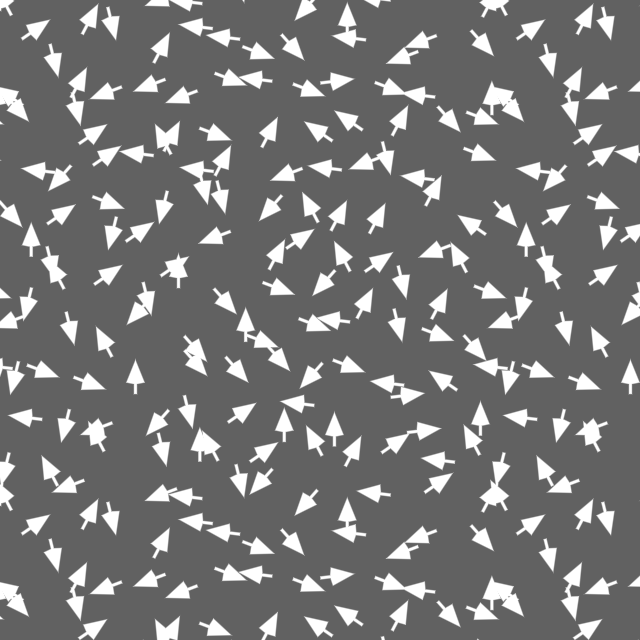
Give the GLSL for this pattern, as a three.js fragment shader.

```glsl
// Scatters small white arrows over a flat grey ground.
// Each cell of a jittered grid holds one arrow, turned to one of a fixed
// set of compass directions; the layout repeats after a block of cells.

#define TILE_SIZE 0.7734      // width of the repeating block
#define TILE_CELLS 12.0       // cells along one side of the block
#define JITTER 0.92           // random shift, in cells
#define DIRECTIONS 13.0       // number of possible headings
#define ARROW_LENGTH 0.0535
#define HEAD_LENGTH 0.0355    // tip to the head's rear corners
#define HEAD_HALF_WIDTH 0.0144
#define HEAD_BULGE 0.0030     // how far the rear of the head swells out
#define SHAFT_HALF_WIDTH 0.0024
#define EDGE 0.0014           // half width of the soft edge
#define GROUND_COLOR vec3(0.38)
#define ARROW_COLOR vec3(1.0)

varying vec2 vUv;

float hash(vec2 p) {
  return fract(sin(dot(p, vec2(127.1, 311.7))) * 43758.5453);
}

// Signed distance to an arrow centred on the origin, pointing along +x.
float arrowDistance(vec2 p) {
  float back = 0.5 * ARROW_LENGTH - p.x;   // distance behind the tip
  float side = abs(p.y);

  // Head: two slanted flanks closed by a slightly convex rear
  vec2 flankNormal = normalize(vec2(-HEAD_HALF_WIDTH, HEAD_LENGTH));
  vec2 rearNormal = normalize(vec2(HEAD_HALF_WIDTH, HEAD_BULGE));
  float flank = dot(vec2(back, side), flankNormal);
  float rear = dot(vec2(back - HEAD_LENGTH - HEAD_BULGE, side), rearNormal);
  float head = max(flank, rear);

  // Shaft: a thin bar from inside the head to the tail
  float shaft = max(side - SHAFT_HALF_WIDTH,
                    max(HEAD_LENGTH - back, back - ARROW_LENGTH));
  return min(head, shaft);
}

void main() {
  float cellSize = TILE_SIZE / TILE_CELLS;
  vec2 home = floor(vUv / cellSize);
  float nearest = 1.0;

  // Nearest arrow among this cell and its neighbours
  for (int j = -1; j <= 1; j++) {
    for (int i = -1; i <= 1; i++) {
      vec2 cell = home + vec2(float(i), float(j));
      vec2 seed = mod(cell + 0.5, TILE_CELLS);
      vec2 shift = vec2(hash(seed), hash(seed + 37.3)) - 0.5;
      vec2 p = vUv - (cell + 0.5 + JITTER * shift) * cellSize;

      // One heading always points straight up
      float heading = floor(hash(seed + 71.9) * DIRECTIONS) / DIRECTIONS;
      float angle = 6.28319 * (0.25 + heading);
      vec2 forward = vec2(cos(angle), sin(angle));
      vec2 local = vec2(dot(p, forward), dot(p, vec2(-forward.y, forward.x)));
      nearest = min(nearest, arrowDistance(local));
    }
  }

  float cover = 1.0 - smoothstep(-EDGE, EDGE, nearest);
  gl_FragColor = vec4(mix(GROUND_COLOR, ARROW_COLOR, cover), 1.0);
}
```
